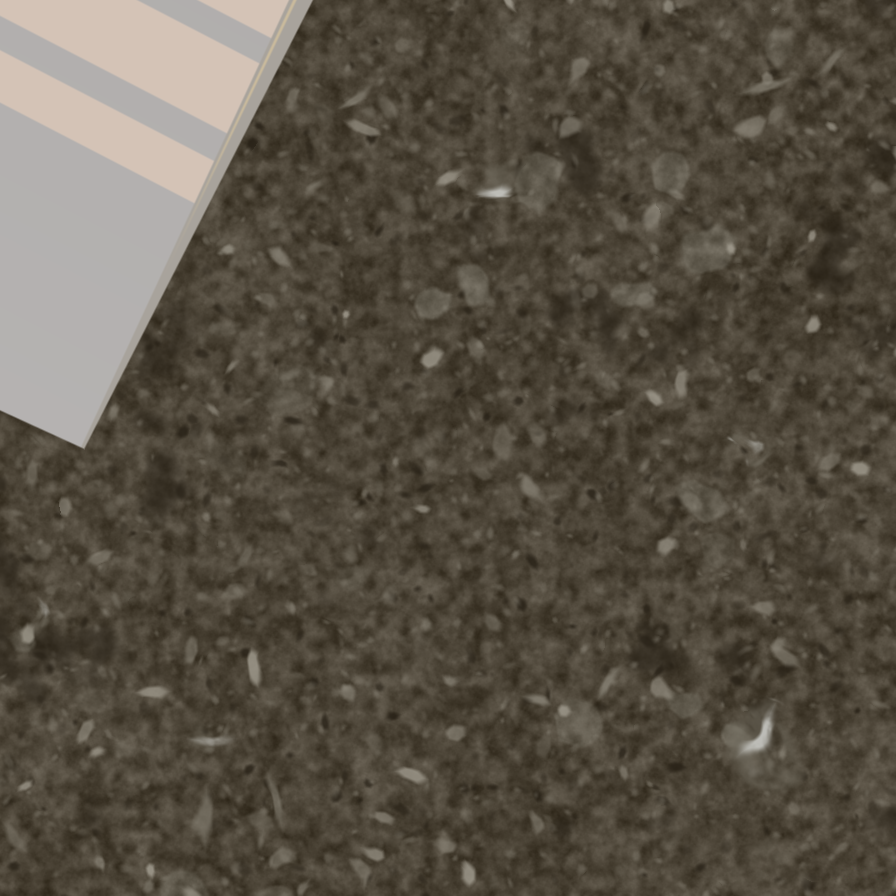
Give the GLSL for this texture, as a WebGL 2 fragment shader.

```glsl
#version 300 es
precision highp float;
// Dark speckled stone with pale chips and shards, under the corner of a striped card.

uniform vec2 u_resolution;
out vec4 fragColor;

const float TAU = 6.28319;
const vec3 STONE = vec3(0.298, 0.268, 0.216);
const vec3 DARK = vec3(0.15, 0.125, 0.085);
const vec3 CHIP = vec3(0.56, 0.54, 0.49);
const vec3 PEBBLE = vec3(0.45, 0.43, 0.38);
const vec3 QUARTZ = vec3(0.76, 0.76, 0.74);
const vec3 CARD_GREY = vec3(0.70, 0.69, 0.685);
const vec3 CARD_PEACH = vec3(0.83, 0.765, 0.715);

vec2 hash22(vec2 p) {
  vec3 q = fract(p.xyx * vec3(0.1031, 0.1030, 0.0973));
  q += dot(q, q.yzx + 33.33);
  return fract((q.xx + q.yz) * q.zy);
}

float noise(vec2 p) {
  vec2 i = floor(p), f = fract(p);
  f = f * f * (3.0 - 2.0 * f);
  float low = mix(hash22(i).x, hash22(i + vec2(1, 0)).x, f.x);
  float high = mix(hash22(i + vec2(0, 1)).x, hash22(i + vec2(1, 1)).x, f.x);
  return mix(low, high, f.y);
}

float fbm(vec2 p) {
  float sum = 0.0, gain = 0.53;
  for (int i = 0; i < 4; i++) {
    sum += gain * noise(p);
    p = mat2(1.6, 1.2, -1.2, 1.6) * p + 17.3;
    gain *= 0.5;
  }
  return sum;
}

mat2 rotation(float angle) {
  float c = cos(angle), s = sin(angle);
  return mat2(c, s, -s, c);
}

// Scattered angular grains: x is coverage, y a random tone per grain.
vec2 grains(vec2 p, float cells, float density, float size, float stretch, float soft, float seed) {
  vec2 q = p * cells, result = vec2(0);
  for (int j = -1; j <= 1; j++) {
    for (int i = -1; i <= 1; i++) {
      vec2 id = floor(q) + vec2(i, j);
      vec2 place = hash22(id + seed);
      vec2 kind = hash22(id + seed + 57.3);
      vec2 form = hash22(id + seed + 113.7);
      if (kind.x > density) continue;
      vec2 d = rotation(kind.y * TAU) * (q - id - place);
      d.x /= mix(1.0, stretch, form.y);
      float facet = max(abs(d.x) + 0.5 * abs(d.y), abs(d.y));
      float dist = mix(length(d), facet, 0.6) - size * mix(0.4, 1.0, form.x);
      float cover = 1.0 - smoothstep(-soft * cells, soft * cells, dist);
      if (cover > result.x) result = vec2(cover, fract(place.x * 7.0 + form.y));
    }
  }
  return result;
}

vec3 stone(vec2 p, float soft) {
  vec2 warp = vec2(noise(p * 38.0), noise(p * 38.0 + 71.0)) - 0.5;
  vec2 bend = vec2(noise(p * 9.0 + 5.0), noise(p * 9.0 + 43.0)) - 0.5;
  vec2 rough = p + warp * 0.014;
  vec2 torn = p + warp * 0.024 + bend * 0.09;

  // Mottled ground with darker hollows
  float mottle = fbm(p * 75.0) - 0.5;
  vec3 color = STONE + mottle * 0.27 + (noise(p * 7.0) - 0.5) * 0.035;
  float hollow = smoothstep(0.64, 0.80, fbm(p * 11.0 + 29.0));
  color = mix(color, DARK, hollow * 0.55);
  vec2 speck = grains(rough, 42.0, 0.22, 0.22, 1.8, soft, 11.0);
  color = mix(color, DARK, speck.x * (0.25 + 0.55 * speck.y));

  // Translucent pebbles
  vec2 pebble = grains(rough, 10.0, 0.17, 0.27, 1.7, soft, 23.0);
  color = mix(color, PEBBLE + mottle * 0.2, pebble.x * (0.2 + 0.5 * pebble.y));

  // Fine and medium chips
  vec2 fine = grains(rough, 75.0, 0.25, 0.30, 1.8, soft, 37.0);
  color = mix(color, CHIP, fine.x * (0.08 + 0.35 * fine.y));
  vec2 chip = grains(rough, 30.0, 0.20, 0.27, 2.2, soft, 53.0);
  color = mix(color, CHIP + 0.10 * chip.y, chip.x * (0.15 + 0.65 * chip.y * chip.y));
  vec2 splinter = grains(rough, 13.0, 0.12, 0.08, 5.0, soft, 67.0);
  color = mix(color, CHIP, splinter.x * (0.3 + 0.5 * splinter.y));

  // Torn quartz shards: smoky veil, bright veins and a white core
  vec2 veil = grains(torn, 4.6, 0.27, 0.24, 1.9, soft * 2.0, 83.0);
  vec2 core = grains(torn, 4.6, 0.27, 0.07, 4.5, soft * 1.5, 83.0);
  float smoke = smoothstep(0.36, 0.66, fbm(torn * 24.0));
  float vein = smoothstep(0.86, 1.0, 1.0 - abs(2.0 * noise(torn * 19.0 + 9.0) - 1.0));
  color = mix(color, PEBBLE, veil.x * smoke * 0.55);
  color = mix(color, QUARTZ, veil.x * vein * smoke * 0.5);
  return mix(color, QUARTZ, core.x * (0.35 + 0.6 * smoke));
}

float band(float x, float low, float high, float soft) {
  return smoothstep(low - soft, low + soft, x) - smoothstep(high - soft, high + soft, x);
}

// Card with its corner at the origin: rgb and coverage.
vec4 card(vec2 p, float soft) {
  float side = dot(p, vec2(-0.891, 0.454));
  float base = dot(p, vec2(0.416, 0.909));
  float height = dot(p, vec2(0.46, 0.888));
  float stripes = band(height, 0.300, 0.352, soft) + band(height, 0.386, 0.472, soft)
                + band(height, 0.503, 0.700, soft);
  vec3 color = mix(CARD_GREY + 0.03 * (0.3 - height), CARD_PEACH, stripes);

  // Bevelled rim that widens upwards
  float rim = 0.004 + 0.036 * max(height, 0.0);
  float edge = 1.0 - smoothstep(rim - soft, rim + soft, side);
  color = mix(color, vec3(0.66, 0.64, 0.61), edge);
  float glint = band(side, rim * 0.68, rim * 0.82, soft) * smoothstep(0.2, 0.45, height);
  color = mix(color, vec3(0.82, 0.75, 0.61), glint * 0.8);
  return vec4(color, smoothstep(-soft, soft, min(side, base)));
}

void main() {
  vec2 p = gl_FragCoord.xy / u_resolution;
  float pixel = 1.0 / min(u_resolution.x, u_resolution.y);
  vec3 color = stone(p, max(0.0028, pixel));
  vec4 sheet = card(p - vec2(0.094, 0.499), max(0.0014, 0.7 * pixel));
  fragColor = vec4(mix(color, sheet.rgb, sheet.a), 1.0);
}
```
